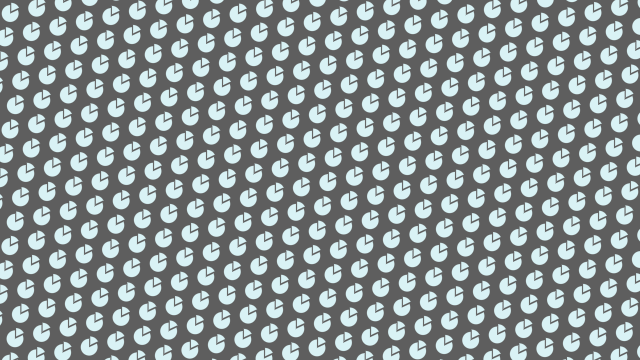
This pattern is drawn by a Shadertoy shader. Its source:

```glsl
const vec3 GREY = vec3(0.37);
const vec3 ICE = vec3(0.85, 0.95, 0.96);

// Signed distance to the open sector between straight up and the slanted edge
float sectorDistance(vec2 p, float slant) {
    return max(-p.x, dot(p, vec2(sin(slant), -cos(slant))));
}

// Disc with one slice pulled out to the upper right
float pieDistance(vec2 p, float radius) {
    float slant = radians(25.0);
    float body = max(length(p) - radius, -sectorDistance(p, slant));
    vec2 q = p - vec2(1.3, 2.7);
    float slice = max(length(q) - radius, sectorDistance(q, slant));
    return min(body, slice);
}

void mainImage(out vec4 fragColor, in vec2 fragCoord) {
    // The canvas is 432 units high
    float unitsPerPixel = 432.0 / iResolution.y;
    vec2 p = fragCoord * unitsPerPixel - vec2(368.0, 235.7);

    // Skewed lattice: each column of the matrix is one step between pies
    mat2 lattice = mat2(31.8, 6.4, 6.4, 29.25);
    vec2 cell = round(inverse(lattice) * p);
    float d = pieDistance(p - lattice * cell, 10.1);

    float cover = smoothstep(0.7, -0.7, d / unitsPerPixel);
    fragColor = vec4(mix(GREY, ICE, cover), 1.0);
}
```
